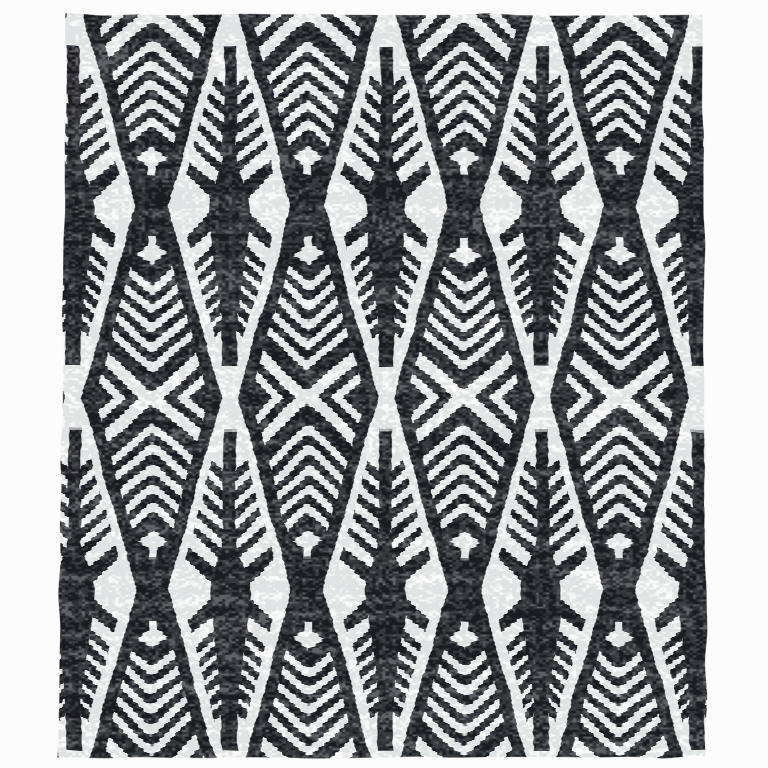
Give the GLSL for this pattern, as a WebGL 1 fragment shader.

```glsl
precision highp float;

uniform vec2 u_resolution;

// Layout, in canvas units
const vec2 CELL = vec2(0.203, 0.5);
const vec2 ORIGIN = vec2(0.198, 0.482);   // centre of one dark diamond
const float DIAMOND_HALF = 0.091;
const float DIAMOND_TAPER = 0.28;
const float DIAMOND_BORDER = 0.016;
const float ROW_HEIGHT = 0.0062;          // stair step of the woven edges
const float WOBBLE = 0.0045;

// Light chevrons
const float CHEVRON_SLOPE = 0.92;
const float CHEVRON_FIRST = 0.042;
const float CHEVRON_GAP = 0.0255;
const float CHEVRON_HALF = 0.0064;

// Dark trees
const float BRANCH_SLOPE = 0.85;
const float BRANCH_FIRST = 0.038;
const float TRUNK_END = 0.208;

// Colours
const vec3 PAPER = vec3(0.99);
const vec3 WHITE = vec3(0.98);
const vec3 CREAM = vec3(0.88, 0.89, 0.89);
const vec3 INK = vec3(0.10, 0.11, 0.14);
const vec3 CHARCOAL = vec3(0.21, 0.22, 0.24);
const vec3 SLATE = vec3(0.37, 0.38, 0.40);

float hash(vec2 p) {
  return fract(sin(dot(p, vec2(127.1, 311.7))) * 43758.5453);
}

float noise(vec2 p) {
  vec2 i = floor(p), f = fract(p);
  f = f * f * (3.0 - 2.0 * f);
  return mix(mix(hash(i), hash(i + vec2(1.0, 0.0)), f.x),
             mix(hash(i + vec2(0.0, 1.0)), hash(i + vec2(1.0)), f.x), f.y);
}

float coverage(float d) {
  float px = 0.8 / min(u_resolution.x, u_resolution.y);
  return 1.0 - smoothstep(-px, px, d);
}

// Soft staircase that turns slanted edges into woven steps
float stair(float y) {
  float v = y / ROW_HEIGHT;
  return (floor(v) + smoothstep(0.2, 0.8, fract(v))) * ROW_HEIGHT;
}

// A limited run of parallel stripes
float stripes(float c, float first, float gap, float count, float halfWidth) {
  float k = clamp(floor((c - first) / gap + 0.5), 0.0, count - 1.0);
  return abs(c - first - k * gap) - halfWidth;
}

float diamondHalf(float y) {
  return DIAMOND_HALF - DIAMOND_TAPER * y;
}

// Cross, nested chevrons and pointed finial; q is one mirrored quadrant
float chevronMotif(vec2 q, float vary) {
  float bend = sqrt(q.x * q.x + 0.00002) - 0.0045;
  float c = q.y - (CHEVRON_SLOPE + 0.1 * vary) * bend;
  float d = stripes(c, CHEVRON_FIRST + 0.004 * vary, CHEVRON_GAP, 5.0, CHEVRON_HALF);
  d = min(d, abs(c) - 0.0105);
  d = min(d, abs(c + 0.033) - 0.007);
  d = max(d, q.x - diamondHalf(q.y) + DIAMOND_BORDER);
  float bud = (q.x / 0.02 + abs(q.y - 0.187) / 0.014 - 1.0) * 0.011;
  float tip = max(q.x - 0.005, abs(q.y - 0.195) - 0.014);
  return min(d, min(bud, tip));
}

// Branching trunk; the lower half is denser than the upper one
float treeMotif(vec2 t, float lower, float vary) {
  float c = t.y - (BRANCH_SLOPE + 0.12 * vary) * t.x;
  float gap = mix(0.026, 0.0215, lower);
  float d = stripes(c, BRANCH_FIRST + 0.004 * vary, gap, 5.0 + lower, 0.0082 - 0.07 * t.x);
  d = min(d, abs(c) - 0.015 + 0.1 * t.x);
  float room = 0.5 * CELL.x - diamondHalf(0.5 * CELL.y - t.y);
  d = max(d, t.x - room + mix(0.011, 0.014, lower));
  float girth = mix(0.026, mix(0.008, 0.010, lower),
                    smoothstep(0.0, mix(0.07, 0.16, lower), t.y));
  return min(d, max(t.x - girth, t.y - TRUNK_END));
}

float rugOutline(vec2 p) {
  float ragged = 0.004 * (noise(p * 22.0) - 0.5);
  float left = mix(0.075, 0.087, p.y) - p.x;
  float right = p.x - mix(0.920, 0.915, p.y);
  return max(max(left, right), max(0.014 - p.y, p.y - 0.981)) + ragged;
}

void main() {
  vec2 uv = gl_FragCoord.xy / u_resolution;

  // Hand-woven irregularity
  vec2 p = uv + WOBBLE * (vec2(noise(uv * 21.0), noise(uv * 24.0 + 40.0)) - 0.5);
  p.x += 0.0022 * (noise(uv * vec2(30.0, 150.0)) - 0.5);
  p.y = stair(p.y);

  // Mirrored quadrants around tree centres (t) and diamond centres (q)
  vec2 grid = (p - ORIGIN) / CELL;
  vec2 r = (fract(grid) - 0.5) * CELL;
  vec2 t = abs(r);
  vec2 q = 0.5 * CELL - t;
  float treeVary = hash(floor(grid) + 7.0) - 0.5;
  float diamondVary = hash(floor(grid + 0.5) + 19.0) - 0.5;

  float diamond = coverage(q.x - diamondHalf(q.y));
  float light = coverage(chevronMotif(q, diamondVary));
  float tree = coverage(treeMotif(t, step(r.y, 0.0), treeVary));
  float dark = mix(tree, 1.0 - light, diamond);

  // Yarn grain and uneven dye
  float grain = noise(uv * vec2(230.0, 330.0));
  float streak = noise(uv * vec2(14.0, 130.0) + 9.0);
  float tone = 0.65 * grain + 0.35 * streak;
  vec3 darkYarn = mix(INK, CHARCOAL, smoothstep(0.3, 0.55, tone));
  darkYarn = mix(darkYarn, SLATE, smoothstep(0.58, 0.8, tone));
  vec3 lightYarn = mix(CREAM, WHITE, smoothstep(0.4, 0.8, tone));

  vec3 rug = mix(lightYarn, darkYarn, dark);
  gl_FragColor = vec4(mix(PAPER, rug, coverage(rugOutline(uv))), 1.0);
}
```
